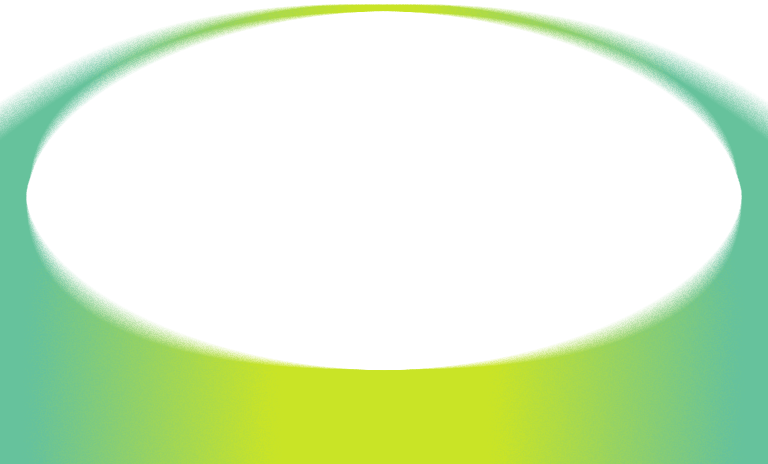
A Shadertoy shader for this background:

```glsl
const vec3 PAPER = vec3(1.0);
const vec3 LIME = vec3(0.79, 0.895, 0.15);
const vec3 TEAL = vec3(0.40, 0.76, 0.61);

// Lengths are in canvas heights, with x measured from the middle.
const float HOLE_Y = 0.589;
const float HOLE_HEIGHT = 0.386;
const vec2 HOLE_WIDTH = vec2(0.772, 0.764);    // lower, upper half
const vec2 INNER_POWER = vec2(1.85, 1.80);     // lower, upper half
const vec2 OUTER_POWER = vec2(2.50, 2.20);     // lower, upper half

const float RIM_TOP = 0.9925;
const float RIM_SPAN = 0.824;
const vec2 RIM_DROP = vec2(0.208, 0.294);      // start, end of fade
const vec2 RIM_POWER = vec2(2.60, 2.17);       // start, end of fade

const vec2 LIME_REACH = vec2(0.236, 0.06);     // bottom, top
const vec2 TEAL_REACH = vec2(0.76, 0.62);      // bottom, top

const float GRAIN_ROWS = 466.0;
const float EDGE_GRAIN = 0.22;
const float TONE_GRAIN = 0.10;
const float MIN_FADE = 0.004;

float hash(vec2 p) {
    return fract(sin(dot(p, vec2(12.9898, 78.233))) * 43758.5453);
}

float powerNorm(vec2 q, float n) {
    return pow(pow(q.x, n) + pow(q.y, n), 1.0 / n);
}

// Fade between two superellipses that touch on the axes.
float outsideHole(vec2 p) {
    float upper = smoothstep(-0.04, 0.045, p.y - HOLE_Y);
    float width = mix(HOLE_WIDTH.x, HOLE_WIDTH.y, upper);
    vec2 q = max(abs(p - vec2(0.0, HOLE_Y)) / vec2(width, HOLE_HEIGHT), 1e-4);
    float inner = powerNorm(q, mix(INNER_POWER.x, INNER_POWER.y, upper)) - 1.0;
    float outer = powerNorm(q, mix(OUTER_POWER.x, OUTER_POWER.y, upper)) - 1.0;
    return clamp(inner / max(inner - outer, MIN_FADE), 0.0, 1.0);
}

// Fade below the arched rim, widening away from its top.
float belowRim(vec2 p) {
    float x = max(abs(p.x) / RIM_SPAN, 1e-4);
    vec2 edge = RIM_TOP - RIM_DROP * pow(vec2(x), RIM_POWER);
    return clamp((edge.x - p.y) / max(edge.x - edge.y, MIN_FADE), 0.0, 1.0);
}

// Lime in the middle, teal at both sides, tighter toward the top.
vec3 bandColor(vec2 p, float grain) {
    float height = smoothstep(0.3, 0.95, p.y);
    float limeEnd = mix(LIME_REACH.x, LIME_REACH.y, height);
    float tealStart = mix(TEAL_REACH.x, TEAL_REACH.y, height);
    float tone = (abs(p.x) - limeEnd) / (tealStart - limeEnd);
    return mix(LIME, TEAL, clamp(tone + grain * TONE_GRAIN, 0.0, 1.0));
}

void mainImage(out vec4 fragColor, in vec2 fragCoord) {
    vec2 p = (fragCoord - vec2(0.5 * iResolution.x, 0.0)) / iResolution.y;
    float grain = hash(floor(p * GRAIN_ROWS)) - 0.5;

    // Grain is strongest halfway through each fade.
    float cover = outsideHole(p) * belowRim(p);
    cover += grain * EDGE_GRAIN * 4.0 * cover * (1.0 - cover);

    vec3 color = mix(PAPER, bandColor(p, grain), clamp(cover, 0.0, 1.0));
    fragColor = vec4(color, 1.0);
}
```
